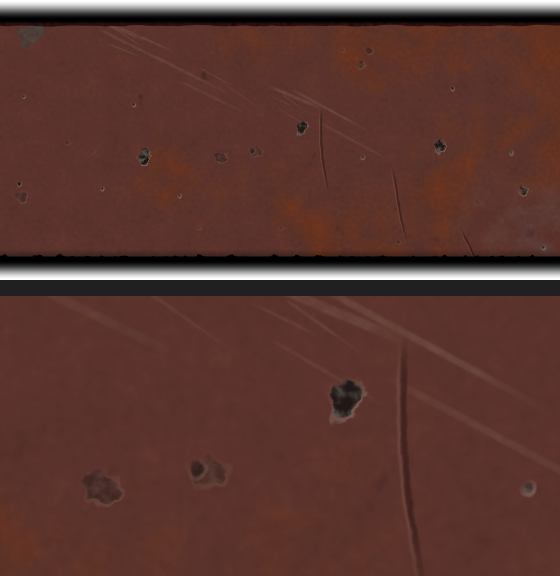
Top: the whole. Bottom: its middle third, enlarged.
Give the GLSL for this texture, as a WebGL 1 fragment shader.

```glsl
precision highp float;
// A worn, red-brown painted metal plate between soft black-to-white borders.
// Gradient noise tints the paint; hashed loops scatter scuffs, gouges and chips,
// and noise along x frays the dark upper and lower edges.
uniform vec2 u_resolution;

vec2 hash2(vec2 p) {
  p = vec2(dot(p, vec2(127.1, 311.7)), dot(p, vec2(269.5, 183.3)));
  return fract(sin(p) * 43758.545);
}

float corner(vec2 cell, vec2 offset, vec2 f) {
  return dot(hash2(cell + offset) * 2.0 - 1.0, f - offset);
}

float gradientNoise(vec2 p) {
  vec2 i = floor(p), f = fract(p);
  vec2 u = f * f * f * (f * (f * 6.0 - 15.0) + 10.0);
  return mix(mix(corner(i, vec2(0, 0), f), corner(i, vec2(1, 0), f), u.x),
             mix(corner(i, vec2(0, 1), f), corner(i, vec2(1, 1), f), u.x), u.y);
}

float fbm(vec2 p) {
  float sum = 0.0, amp = 0.6;
  for (int i = 0; i < 4; i++) {
    sum += amp * gradientNoise(p);
    p = p * 2.03 + 17.3;
    amp *= 0.5;
  }
  return sum;
}

// Straight stroke from the origin along an angle, fading at both ends.
float stroke(vec2 q, float angle, float len, float width, float soft) {
  vec2 dir = vec2(cos(angle), sin(angle));
  float t = dot(q, dir) / len;
  float d = abs(q.x * dir.y - q.y * dir.x);
  float taper = smoothstep(0.0, 0.2, t) * (1.0 - smoothstep(0.6, 1.0, t));
  return taper * (1.0 - smoothstep(width - soft, width + soft, d));
}

vec3 paintColor(vec2 p) {
  float broad = fbm(p * 2.6 + 4.0), mottled = fbm(p * 11.0);
  float rust = smoothstep(-0.05, 0.5, broad + 0.5 * mottled + 0.2 * (p.x - 0.9));
  vec3 col = mix(vec3(0.355, 0.2, 0.172), vec3(0.4, 0.195, 0.115), rust);
  float haze = smoothstep(1.5, 1.95, p.x) * (1.0 - smoothstep(0.2, 0.45, p.y));
  col = mix(col, vec3(0.35, 0.235, 0.22), haze * smoothstep(-0.2, 0.25, mottled));
  float stain = smoothstep(0.3, 0.5, fbm(p * vec2(13.0, 9.0) + 31.0) + 0.12 * (0.5 - p.y));
  col = mix(col, vec3(0.23, 0.13, 0.13), 0.6 * stain);
  return col * (1.0 + 0.12 * mottled + 0.13 * fbm(p * 60.0));
}

void main() {
  vec2 p = gl_FragCoord.xy / u_resolution.y;
  float soft = max(0.0025, 0.7 / u_resolution.y);
  float grain = fbm(p * 45.0 + 9.0);
  vec3 col = paintColor(p);

  // Pale scuffs falling to the right in a loose fan
  for (int i = 0; i < 15; i++) {
    vec2 h = hash2(vec2(float(i), 3.0)), k = hash2(vec2(float(i), 8.0));
    vec2 start = vec2(0.3 + 0.95 * h.x, 0.9 - 0.36 * h.x + 0.13 * (h.y - 0.5));
    float scuff = stroke(p - start, -0.5 + 0.25 * (k.x - 0.5), 0.1 + 0.28 * k.y,
                         0.0015 + 0.011 * k.x * k.x * k.y, soft);
    col = mix(col, vec3(0.46, 0.33, 0.29), scuff * (0.3 + 0.3 * h.y) * (0.8 + grain));
  }

  // Steep gouges with a dark groove and a pale lip
  for (int i = 0; i < 3; i++) {
    float n = float(i);
    vec2 q = p - vec2(1.15 + 0.24 * n, 0.63 - 0.22 * n);
    q.x += 0.004 * grain - 0.012 * sin(q.y * 10.0 + n);
    float angle = -1.5 + 0.2 * n, len = 0.36 - 0.05 * n;
    float groove = stroke(q, angle, len, 0.0035, soft);
    float lip = stroke(q + vec2(0.006, 0.0), angle, len, 0.002, soft);
    col = mix(col, vec3(0.48, 0.34, 0.29), 0.45 * lip);
    col = mix(col, vec3(0.2, 0.1, 0.09), 0.65 * groove);
  }

  // Small ragged chips down to dark metal, lit along the lower right rim
  for (int i = 0; i < 26; i++) {
    float n = float(i);
    vec2 h = hash2(vec2(n, 21.0)), k = hash2(vec2(n, 47.0));
    vec2 q = p - vec2(2.0 * fract(n * 0.618 + 0.06 * h.x), mix(0.11, 0.88, h.y));
    float radius = 0.005 + 0.02 * k.x * k.x * k.x;
    float d = length(q * vec2(0.75 + 0.6 * k.y, 1.0)) - radius
            + radius * 1.5 * fbm(p * 38.0 + n);
    float depth = 0.25 + 0.7 * smoothstep(0.3, 0.9, k.y);
    float light = 0.5 + 0.5 * dot(q / (length(q) + 0.001), vec2(0.6, -0.8));
    float rim = 1.0 - smoothstep(0.001, 0.003 + soft, abs(d - 0.002));
    vec3 metal = mix(vec3(0.08, 0.07, 0.07), vec3(0.33, 0.32, 0.3),
                     smoothstep(-0.15, 0.3, grain + 0.2 * (h.x - 0.5)));
    col = mix(col, metal, depth * (1.0 - smoothstep(-soft, soft, d)));
    col = mix(col, vec3(0.56, 0.47, 0.43), 0.7 * depth * rim * light);
  }

  // Grey worn patch at the upper left
  float worn = 0.045 - length((p - vec2(0.11, 0.875)) * vec2(0.85, 1.0)) + 0.06 * fbm(p * 18.0);
  col = mix(col, vec3(0.28, 0.25, 0.23) * (1.0 + 0.5 * grain), 0.8 * smoothstep(0.0, 0.015, worn));

  // Frayed maroon top edge with a broken pale line, and a jagged black foot
  float fray = fbm(vec2(p.x * 9.0, 2.0));
  float topEdge = 0.908 + 0.012 * fray;
  float pale = 1.0 - smoothstep(0.001, 0.005, abs(p.y - topEdge + 0.006));
  col = mix(col, vec3(0.5, 0.36, 0.33), 0.6 * pale * smoothstep(0.0, 0.25, fbm(vec2(p.x * 4.0, 7.0))));
  col = mix(col, vec3(0.15, 0.06, 0.06) * (1.0 + grain), smoothstep(-soft, soft, p.y - topEdge));
  float foot = 0.084 + 0.035 * max(0.0, fbm(vec2(p.x * 26.0, 5.0)) - 0.05);
  col *= smoothstep(foot - soft, foot + soft, p.y);
  col *= 1.0 - smoothstep(0.913, 0.926, p.y);
  col *= mix(0.7, 1.0, smoothstep(0.08, 0.115, p.y));

  // Border glow from black to white
  float edge = min(p.y, 1.0 - p.y);
  col += 1.0 - smoothstep(0.0, 0.07, edge);
  gl_FragColor = vec4(min(col, 1.0), 1.0);
}
```
